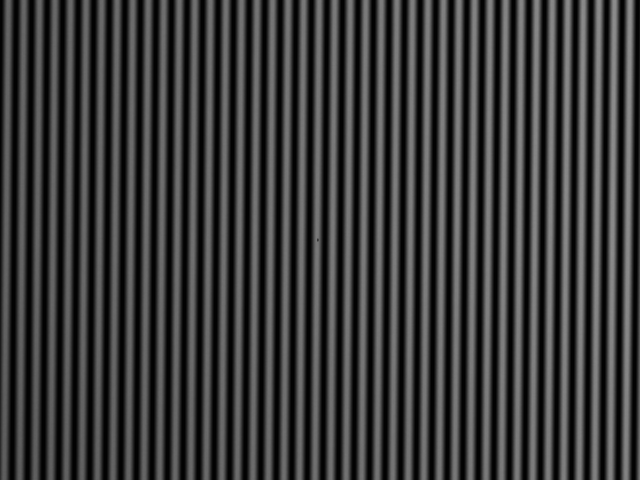
This pattern is drawn by a Shadertoy shader. Its source:

```glsl
#define STRIPES 41.18
#define PHASE 0.27
#define LEAN 0.27
#define BLACK_CLIP 0.03
#define LEFT_LIGHT 0.39
#define RIGHT_LIGHT 0.55
#define BOTTOM_DIM 0.07
#define GRAIN 0.012
#define SPECK_POS vec2(0.4967, 0.5)
#define SPECK_SIZE vec2(0.0016, 0.0045)

const float TAU = 6.2831853;

float hash(vec2 p) {
    vec3 q = fract(vec3(p.xyx) * 0.1031);
    q += dot(q, q.yzx + 33.33);
    return fract((q.x + q.y) * q.z);
}

float valueNoise(vec2 p) {
    vec2 cell = floor(p), f = fract(p);
    f = f * f * (3.0 - 2.0 * f);
    float low = mix(hash(cell), hash(cell + vec2(1.0, 0.0)), f.x);
    float high = mix(hash(cell + vec2(0.0, 1.0)), hash(cell + vec2(1.0)), f.x);
    return mix(low, high, f.y);
}

// Soft sinusoidal fringes, leaning slightly and clipped at black
float fringes(vec2 uv) {
    float cycle = STRIPES * uv.x - LEAN * uv.y - PHASE;
    float wave = 0.5 + 0.5 * cos(TAU * cycle);
    return clamp(wave * (1.0 + 2.0 * BLACK_CLIP) - BLACK_CLIP, 0.0, 1.0);
}

// Uneven lamp light, brighter to the right and dimmer below
float illumination(vec2 uv) {
    float across = mix(LEFT_LIGHT, RIGHT_LIGHT, uv.x);
    return across * (1.0 - BOTTOM_DIM * (1.0 - smoothstep(0.0, 0.6, uv.y)));
}

// One tiny dust mark near the centre
float speck(vec2 uv) {
    float r = length((uv - SPECK_POS) / SPECK_SIZE);
    return 1.0 - smoothstep(0.3, 1.2, r);
}

void mainImage(out vec4 fragColor, in vec2 fragCoord) {
    vec2 uv = fragCoord / iResolution.xy;
    float light = fringes(uv) * illumination(uv);
    light *= 1.0 - 0.55 * speck(uv);

    // Faint sensor grain, stronger in the lit bands
    float grain = valueNoise(uv * vec2(400.0, 300.0)) - 0.5;
    light += GRAIN * grain * smoothstep(0.0, 0.3, light);

    fragColor = vec4(vec3(max(light, 0.006)), 1.0);
}
```
